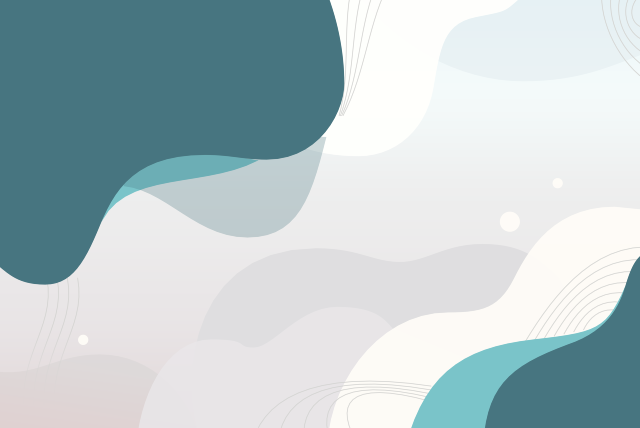
This background is drawn by a Shadertoy shader. Its source:

```glsl
const vec3 TEAL = vec3(0.28, 0.46, 0.50);
const vec3 AQUA = vec3(0.48, 0.77, 0.79);
const vec3 CREAM = vec3(1.0, 0.99, 0.97);
const vec3 GREY = vec3(0.875, 0.872, 0.878);
const vec3 LAVENDER = vec3(0.914, 0.903, 0.913);
const vec3 STROKE = vec3(0.83, 0.83, 0.82);
const vec2 CORNER = vec2(151, -1);

// Outline seen from point p; lead is the mirrored last handle
struct Path { vec2 p, start, pen, lead; float dist2, side; };

Path moveTo(vec2 p, vec2 a) { return Path(p, a, a, a, 1e6, 1.0); }

void lineTo(inout Path s, vec2 b) {
    vec2 e = b - s.pen, w = s.p - s.pen;
    vec2 d = w - e * clamp(dot(w, e) / max(dot(e, e), 1e-6), 0.0, 1.0);
    s.dist2 = min(s.dist2, dot(d, d));
    bool spans = (s.pen.y > s.p.y) != (b.y > s.p.y);
    if (spans && w.x < e.x * w.y / e.y) s.side = -s.side;
    s.pen = b;
}

// Cubic curve; h holds both handles
void curveTo(inout Path s, vec4 h, vec2 end) {
    vec2 a = s.pen;
    for (int i = 1; i <= 14; i++) {
        float t = float(i) / 14.0;
        vec2 m = mix(h.xy, h.zw, t);
        vec2 l = mix(mix(a, h.xy, t), m, t);
        lineTo(s, mix(l, mix(m, mix(h.zw, end, t), t), t));
    }
    s.lead = 2.0 * end - h.zw;
}

void smoothTo(inout Path s, vec2 h, vec2 end) { curveTo(s, vec4(s.lead, h), end); }

// Closes the outline through one corner and gives its coverage
float fill(Path s, vec2 corner, float px) {
    lineTo(s, corner);
    lineTo(s, s.start);
    return smoothstep(-px, px, -s.side * sqrt(s.dist2));
}

// Family of strokes shifted by one step at each end
float fan(vec2 p, vec4 ab, vec4 cd, vec4 ends, int count, float px) {
    float d2 = 1e6;
    for (int i = 0; i < count; i++) {
        vec2 u = ends.xy * float(i), v = ends.zw * float(i);
        Path s = moveTo(p, ab.xy + u);
        curveTo(s, vec4(ab.zw + mix(u, v, 0.33), cd.xy + mix(u, v, 0.67)), cd.zw + v);
        d2 = min(d2, s.dist2);
    }
    return 1.0 - smoothstep(0.0, 0.1 + px, sqrt(d2));
}

float disc(vec2 p, vec2 c, float r, float px) { return smoothstep(-px, px, r - length(p - c)); }

vec3 backdrop(float y) {
    vec3 c = mix(vec3(0.885, 0.845, 0.85), vec3(0.912, 0.897, 0.902), smoothstep(0.0, 28.0, y));
    c = mix(c, vec3(0.93), smoothstep(22.0, 54.0, y));
    c = mix(c, vec3(0.955, 0.98, 0.98), smoothstep(50.0, 80.0, y));
    return mix(c, vec3(0.90, 0.96, 0.975), smoothstep(80.0, 100.0, y));
}

void mainImage(out vec4 fragColor, in vec2 fragCoord) {
    vec2 p = fragCoord / iResolution.xy * vec2(150, 100);
    float px = 60.0 / iResolution.y;
    vec3 col = backdrop(p.y);
    // Upper cloud and white drape
    Path s = moveTo(p, vec2(84, 101));
    curveTo(s, vec4(95, 87, 110, 81), vec2(122.5, 81));
    smoothTo(s, vec2(142, 84), vec2(151, 87.5));
    col = mix(col, vec3(0.905, 0.94, 0.95), 0.75 * fill(s, vec2(151, 101), px));
    s = moveTo(p, vec2(62, 72));
    curveTo(s, vec4(66, 66, 75, 63.5), vec2(84, 63.5));
    smoothTo(s, vec2(100, 70), vec2(101.6, 79.5));
    smoothTo(s, vec2(104, 94.5), vec2(111.5, 96));
    smoothTo(s, vec2(118, 97), vec2(122.5, 101));
    col = mix(col, vec3(1.0, 1.0, 0.99), 0.96 * fill(s, vec2(62, 101), px));
    // Soft hills
    s = moveTo(p, vec2(-1, 13.2));
    curveTo(s, vec4(9, 12, 13, 17.2), vec2(23.4, 17.2));
    smoothTo(s, vec2(43, 10), vec2(46.5, -1));
    vec3 blush = mix(vec3(0.875, 0.815, 0.815), vec3(0.865, 0.85, 0.85), clamp((p.y + 0.15 * p.x) / 18.0, 0.0, 1.0));
    col = mix(col, blush, 0.9 * fill(s, vec2(-1), px));
    s = moveTo(p, vec2(46.5, -1));
    curveTo(s, vec4(42, 14, 46, 42), vec2(74, 42));
    curveTo(s, vec4(84, 42, 87, 39), vec2(93.3, 38.8));
    smoothTo(s, vec2(104, 43), vec2(113, 43));
    smoothTo(s, vec2(126, 40), vec2(131, 35));
    col = mix(col, GREY, fill(s, CORNER, px));
    s = moveTo(p, vec2(32.3, -1));
    curveTo(s, vec4(34, 10, 40, 20.7), vec2(49.5, 20.7));
    smoothTo(s, vec2(55, 18.8), vec2(59.5, 18.8));
    smoothTo(s, vec2(70, 28.3), vec2(79, 28.3));
    smoothTo(s, vec2(90, 25.5), vec2(92, 23.3));
    col = mix(col, LAVENDER, 0.85 * fill(s, CORNER, px));
    // Cream hill and dots
    s = moveTo(p, vec2(77, -1));
    curveTo(s, vec4(79, 13, 90, 27), vec2(105, 27));
    curveTo(s, vec4(113, 27, 117, 28), vec2(120.5, 35));
    smoothTo(s, vec2(130, 51.7), vec2(144, 51.7));
    lineTo(s, vec2(151, 51));
    float pale = max(fill(s, CORNER, px), disc(p, vec2(119.5, 48.2), 2.35, px));
    pale = max(pale, max(disc(p, vec2(130.7, 57.2), 1.2, px), disc(p, vec2(19.5, 20.6), 1.2, px)));
    col = mix(col, CREAM, 0.93 * pale);
    // Line fans
    float lines = fan(p, vec4(82, 101, 80.5, 92), vec4(82, 82, 79.5, 73), vec4(2.6, 0, 0.3, 0), 4, px);
    lines = max(lines, fan(p, vec4(141, 101, 141, 94), vec4(145, 86, 151, 81.5), vec4(2.2, 0, 0, 3), 5, px));
    lines = max(lines, fan(p, vec4(123, 20, 129, 30), vec4(138, 42, 151, 42.3), vec4(2.3, 0.5, 0, -3), 7, px));
    lines = max(lines, fan(p, vec4(60, -1, 64, 8), vec4(76, 13.5, 101, 9.8), vec4(5.6, 0, 0, -0.9), 5, px));
    float faded = fan(p, vec4(11, 35, 13, 24), vec4(5, 18, 5.5, 5), vec4(2.4, 0, 2.4, 0), 4, px);
    col = mix(col, STROKE, 0.8 * max(lines, faded * smoothstep(4.0, 25.0, p.y)));
    // Lower right waves
    s = moveTo(p, vec2(96, -1));
    curveTo(s, vec4(101, 14, 110, 19), vec2(125, 20.7));
    smoothTo(s, vec2(142, 23), vec2(146.5, 33));
    col = mix(col, AQUA, fill(s, CORNER, px));
    s = moveTo(p, vec2(113.5, -1));
    curveTo(s, vec4(115, 11, 121, 15), vec2(133, 19.5));
    curveTo(s, vec4(142, 22.5, 145, 28), vec2(146.5, 33));
    smoothTo(s, vec2(149, 39.5), vec2(151, 41));
    col = mix(col, TEAL, fill(s, CORNER, px));
    // Upper left waves
    s = moveTo(p, vec2(24, 48.5));
    curveTo(s, vec4(30, 60, 48, 56), vec2(60.5, 62.5));
    col = mix(col, AQUA, fill(s, vec2(24, 70), px));
    s = moveTo(p, vec2(29, 56.5));
    curveTo(s, vec4(39, 55.5, 46, 44.5), vec2(58, 44.5));
    smoothTo(s, vec2(73, 54), vec2(76.5, 68));
    col = mix(col, TEAL, 0.28 * fill(s, vec2(29, 70), px));
    s = moveTo(p, vec2(76.9, 101));
    curveTo(s, vec4(79.5, 94, 80.7, 87), vec2(80.7, 80.5));
    smoothTo(s, vec2(75, 62.7), vec2(62.5, 62.7));
    curveTo(s, vec4(57, 62.7, 54, 63.8), vec2(48, 63.8));
    curveTo(s, vec4(32, 63.8, 27, 56), vec2(23.5, 47.5));
    smoothTo(s, vec2(17, 33.5), vec2(10.6, 33.5));
    smoothTo(s, vec2(2, 36), vec2(-1, 38.4));
    col = mix(col, TEAL, fill(s, vec2(-1, 101), px));
    fragColor = vec4(col, 1.0);
}
```
